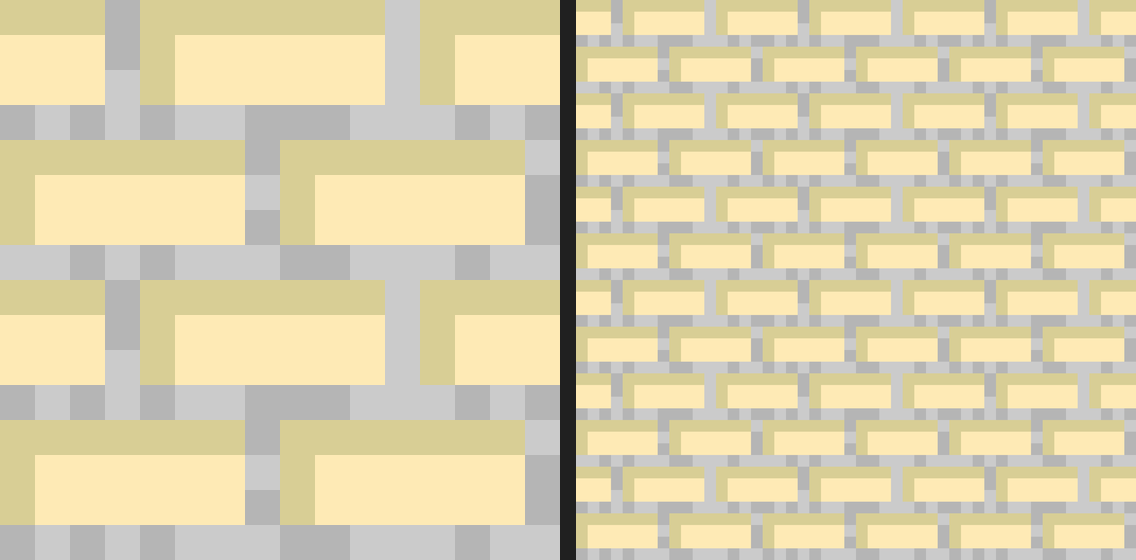
Left: one tile. Right: repeated 3 by 3.
Write a Shadertoy shader that draws this pattern.

```glsl
// Running-bond brick wall drawn in flat square blocks: each pale brick has a
// shaded top and left side, and the grey mortar is stained block by block.
// Whole blocks give the layout; layered sines that wrap stain the bed joints.

const int GRID = 16;            // blocks across and down the canvas
const int BRICK_PITCH = 8;      // blocks from one brick to the next
const int COURSE_PITCH = 4;     // blocks from one course to the next
const int SAMPLES = 3;          // antialiasing samples per pixel side
const float TAU = 6.2831853;

const vec3 BRICK_FACE   = vec3(0.996, 0.918, 0.710);
const vec3 BRICK_SHADE  = vec3(0.848, 0.808, 0.586);
const vec3 MORTAR_LIGHT = vec3(0.796);
const vec3 MORTAR_DARK  = vec3(0.710);

// Stain waves: whole cycles per canvas, strength and phase of each
const vec3 WAVE_CYCLES   = vec3(3.0, 4.0, 7.0);
const vec3 WAVE_STRENGTH = vec3(3.13, 2.24, 3.02);
const vec3 WAVE_PHASE    = vec3(2.87, -1.11, 1.49);
const float STAIN_LEVEL  = 1.3;

// Horizontal mortar: sine stains, plus darker blocks above the next joints
bool bedStained(int column, int course) {
    vec3 waves = cos(TAU * WAVE_CYCLES * float(column) / float(GRID) + WAVE_PHASE);
    bool patch_ = dot(WAVE_STRENGTH, waves) > STAIN_LEVEL;
    bool aboveJoint = course % 2 == 0 && column % BRICK_PITCH == BRICK_PITCH - 1;
    bool wrapEdge = column == 0 && course != 1;
    return patch_ || aboveJoint || wrapEdge;
}

// Vertical mortar: one clean block that climbs from joint to joint;
// the third joint is clean throughout
bool jointStained(int column, int row) {
    int joint = column / COURSE_PITCH;
    int cleanRow = 2 - (joint + 1) / 2;
    return joint != 2 && row != cleanRow;
}

// Colour of one block, counted from the upper left
vec3 blockColor(ivec2 block) {
    int course = block.y / COURSE_PITCH;
    int row = block.y % COURSE_PITCH;
    int shift = course % 2 == 0 ? BRICK_PITCH / 2 : 0;
    int along = (block.x + shift) % BRICK_PITCH;

    if (row == COURSE_PITCH - 1)
        return bedStained(block.x, course) ? MORTAR_DARK : MORTAR_LIGHT;
    if (along == BRICK_PITCH - 1)
        return jointStained(block.x, row) ? MORTAR_DARK : MORTAR_LIGHT;
    return row == 0 || along == 0 ? BRICK_SHADE : BRICK_FACE;
}

void mainImage(out vec4 fragColor, in vec2 fragCoord) {
    vec3 color = vec3(0.0);
    // Average a small grid of samples to smooth block edges at any size
    for (int j = 0; j < SAMPLES; j++) {
        for (int i = 0; i < SAMPLES; i++) {
            vec2 offset = (vec2(i, j) + 0.5) / float(SAMPLES) - 0.5;
            vec2 uv = fract((fragCoord + offset) / iResolution.xy);
            ivec2 block = min(ivec2(uv * float(GRID)), ivec2(GRID - 1));
            block.y = GRID - 1 - block.y;
            color += blockColor(block);
        }
    }
    fragColor = vec4(color / float(SAMPLES * SAMPLES), 1.0);
}
```
